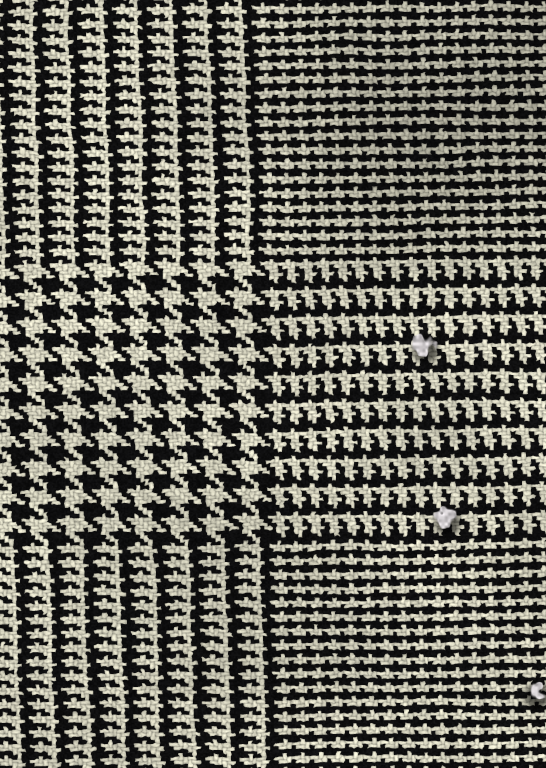
A WebGL 1 fragment shader for this texture:

```glsl
precision highp float;

uniform vec2 u_resolution;

float hash(vec2 p) {
  p = fract(p * vec2(0.1031, 0.1137));
  p += dot(p, p.yx + 33.33);
  return fract((p.x + p.y) * p.x * 7.31 + p.y * 5.17);
}

float noise(vec2 p) {
  vec2 i = floor(p), f = fract(p);
  f = f * f * (3.0 - 2.0 * f);
  return mix(mix(hash(i), hash(i + vec2(1.0, 0.0)), f.x),
             mix(hash(i + vec2(0.0, 1.0)), hash(i + 1.0), f.x), f.y);
}

// 1 for a light thread: four-and-four inside the broad bands, two-and-two outside
float threadTone(float index, bool broad) {
  float halfPeriod = broad ? 4.0 : 2.0;
  return 1.0 - step(halfPeriod, mod(index, 2.0 * halfPeriod));
}

vec3 cloth(vec2 uv) {
  // thread coordinates, counted rightwards and downwards, slightly skewed
  vec2 v = vec2(uv.x * 124.5, (1.0 - uv.y) * 217.0);
  vec2 t = vec2(v.x - 59.5 - 0.024 * v.y, v.y - 74.2 + 0.012 * (v.x - 30.0));
  t += 0.7 * (vec2(noise(v * 0.09), noise(v * 0.09 + 40.0)) - 0.5);
  t += 0.5 * (vec2(noise(v * 1.3 + 7.0), noise(v * 1.3 + 91.0)) - 0.5);

  vec2 cell = floor(t), f = fract(t);
  float warp = threadTone(cell.x, cell.x < 0.0);
  float weft = threadTone(cell.y, cell.y >= 0.0 && cell.y < 80.0);

  // two-over-two twill: which thread lies on top, and where along its float
  float phase = mod(1.0 - cell.x + cell.y, 4.0);
  bool warpUp = phase < 1.5;
  float tone = warpUp ? warp : weft;
  float across = warpUp ? f.x : f.y;
  float along = warpUp ? (phase + f.y) * 0.5 : (3.0 - phase + f.x) * 0.5;

  // rounded yarn with fibres
  float bulge = 1.0 - 0.22 * pow(abs(2.0 * across - 1.0), 2.0)
                    - 0.28 * pow(abs(2.0 * along - 1.0), 4.0);
  float fibre = noise(v * vec2(3.1, 2.7) + 13.0);
  float yarn = 0.85 + 0.3 * hash(warpUp ? vec2(cell.x + 200.0, floor(cell.y * 0.5) + 100.0)
                                      : vec2(floor(cell.x * 0.5) + 400.0, cell.y + 100.0));
  vec3 light = vec3(0.92, 0.91, 0.82) * bulge * (0.9 + 0.14 * fibre) * mix(1.0, yarn, 0.4);
  vec3 dark = vec3(0.052, 0.052, 0.054) * (0.6 + 0.9 * fibre) * yarn;
  return mix(dark, light, tone);
}

// worn places where pale lint shows through
vec3 addWear(vec3 color, vec2 uv) {
  for (int n = 0; n < 3; n++) {
    float k = float(n);
    vec2 center = vec2(0.776 - 0.022 * k + 0.062 * k * k, 0.551 - 0.225 * k);
    vec2 d = (uv - center) * vec2(1.0, 1.4);
    float ragged = length(d) + 0.022 * (noise(uv * vec2(95.0, 130.0) + k * 9.0) - 0.5);
    float shadow = 1.0 - smoothstep(0.012, 0.034, length(d - vec2(0.004, -0.010)));
    color *= 1.0 - 0.6 * shadow;
    float lint = 1.0 - smoothstep(0.011, 0.019, ragged);
    float tuft = 0.62 + 0.4 * noise(uv * vec2(170.0, 230.0) + k);
    color = mix(color, vec3(0.96, 0.94, 0.95) * tuft, lint);
  }
  return color;
}

void main() {
  vec2 uv = gl_FragCoord.xy / u_resolution;

  // average a grid of samples to smooth the yarn edges
  vec3 color = vec3(0.0);
  for (int y = 0; y < 4; y++) {
    for (int x = 0; x < 4; x++) {
      vec2 offset = (vec2(float(x), float(y)) - 1.5) * 0.28;
      color += cloth((gl_FragCoord.xy + offset) / u_resolution) / 16.0;
    }
  }

  // uneven lighting, dimmer towards the upper right
  float dim = smoothstep(0.45, 0.75, uv.x) * smoothstep(0.55, 0.8, uv.y);
  color *= 1.0 - 0.14 * dim;
  color *= 0.94 + 0.12 * noise(uv * vec2(5.0, 7.0) + 3.0);
  color = addWear(color, uv);

  gl_FragColor = vec4(clamp(color, 0.0, 1.0), 1.0);
}
```
